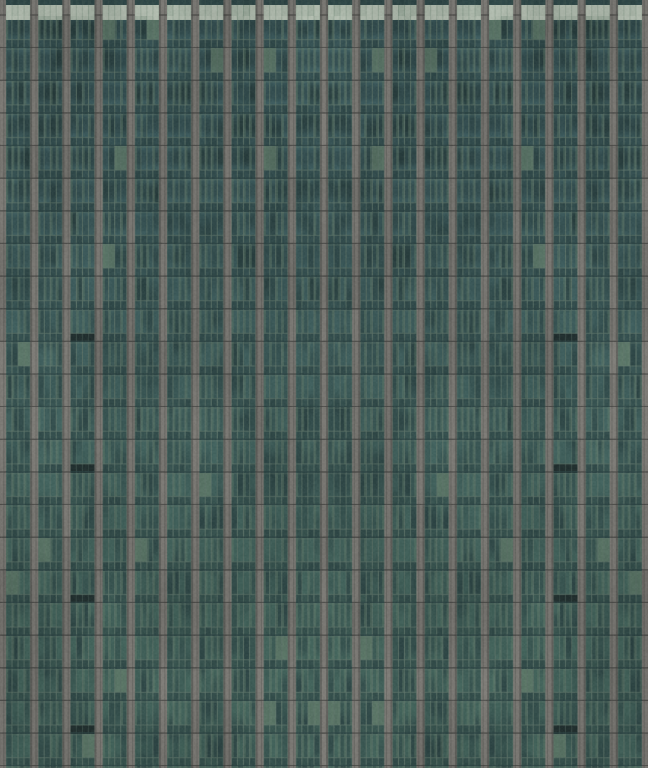
This texture is drawn by a WebGL 2 fragment shader. Its source:

```glsl
#version 300 es
precision highp float;
// Office tower facade: stone piers between bays of teal glass, mirrored about
// the centre line. Each bay and storey is one cell holding four panes over a
// dark spandrel; hashes vary panes, blinds and stone, noise adds weathering.

uniform vec2 u_resolution;
out vec4 fragColor;

// Layout, as fractions of the canvas
const float BAY = 0.0497;
const float STOREY = 0.0425;
const float FIRST_JOINT = 0.002;
const vec2 ROOF_STRIP = vec2(0.974, 0.9935);

// Layout, as fractions of one cell or pane
const float PIER_HALF = 0.125;
const float PANES = 4.0;
const float MULLION_HALF = 0.10;
const float SPANDREL_TOP = 0.27;

// Colours
const vec3 GLASS_DARK = vec3(0.175, 0.265, 0.265);
const vec3 GLASS_BLUE = vec3(0.225, 0.335, 0.345);
const vec3 GLASS_GREEN = vec3(0.245, 0.360, 0.330);
const vec3 BLIND = vec3(0.370, 0.470, 0.405);
const vec3 MULLION = vec3(0.355, 0.440, 0.400);
const vec3 LOUVRE = vec3(0.120, 0.165, 0.165);
const vec3 STONE = vec3(0.455, 0.448, 0.430);
const vec3 STONE_SHADE = vec3(0.340, 0.345, 0.330);
const vec3 JOINT = vec3(0.270, 0.270, 0.260);
const vec3 ROOF_PALE = vec3(0.690, 0.730, 0.680);

float hash(vec2 p) {
    vec3 q = fract(vec3(p.xyx) * 0.1031);
    q += dot(q, q.yzx + 33.33);
    return fract((q.x + q.y) * q.z);
}

float noise(vec2 p) {
    vec2 i = floor(p), f = fract(p);
    f = f * f * (3.0 - 2.0 * f);
    return mix(mix(hash(i), hash(i + vec2(1, 0)), f.x),
               mix(hash(i + vec2(0, 1)), hash(i + vec2(1, 1)), f.x), f.y);
}

// Coverage of the interval a..b, filtered over a pixel of width w
float band(float x, float a, float b, float w) {
    return clamp((x - a) / w + 0.5, 0.0, 1.0) - clamp((x - b) / w + 0.5, 0.0, 1.0);
}

vec3 glazing(vec2 cell, vec2 local, vec2 uv, vec2 px) {
    float s = (local.x - PIER_HALF) / (1.0 - 2.0 * PIER_HALF) * PANES;
    float paneWidth = px.x * PANES / (1.0 - 2.0 * PIER_HALF);
    float pane = floor(s), f = fract(s);
    vec2 id = vec2(cell.x * PANES + pane, cell.y);
    float paneTone = hash(id + 7.0), bayTone = hash(cell + 41.0);

    // Reflections: bluer near the top, greener below, with soft dark blots
    vec3 glass = mix(GLASS_GREEN, GLASS_BLUE, smoothstep(0.1, 0.85, uv.y));
    float blot = noise(vec2(id.x * 0.9, uv.y / STOREY * 1.6));
    float depth = 0.45 * blot + 0.3 * paneTone + 0.25 * bayTone;
    vec3 col = mix(glass * 1.08, GLASS_DARK, smoothstep(0.25, 0.9, depth));
    float upper = smoothstep(0.55, 0.8, uv.y);
    float core = smoothstep(0.3, 0.55, local.y) * (1.0 - smoothstep(0.75, 1.0, local.y));
    col *= 1.0 - 0.14 * upper * core;

    // Narrow curtain edges and a few drawn blinds, more of them low down
    float curtain = step(0.45, hash(id + 19.0));
    col = mix(col, BLIND, 0.45 * curtain * band(f, 0.62, 1.0, paneWidth));
    float pairId = floor(pane * 0.5);
    float drawn = step(mix(0.955, 0.985, uv.y), hash(vec2(cell.x * 2.0 + pairId, cell.y) + 83.0));
    col = mix(col, BLIND, 0.8 * drawn);

    // Spandrel row, with louvres stacked in one bay
    vec3 panel = mix(GLASS_DARK, glass, 0.15 + 0.45 * hash(id + 61.0) + 0.2 * bayTone);
    float vent = step(abs(cell.x - 7.0), 0.5) * step(abs(mod(cell.y, 4.0) - 1.0), 0.5)
               * step(cell.y, 13.5);
    panel = mix(panel, LOUVRE, 0.85 * vent);
    col = mix(col, panel, band(local.y, -1.0, SPANDREL_TOP, px.y));

    // Frame lines
    float mullion = 1.0 - band(f, MULLION_HALF, 1.0 - MULLION_HALF, paneWidth);
    col = mix(col, MULLION, mullion * (0.55 + 0.3 * hash(id + 5.0)) * (1.0 - 0.6 * vent));
    float transom = band(local.y, SPANDREL_TOP - 0.02, SPANDREL_TOP + 0.02, px.y);
    col = mix(col, MULLION, 0.55 * transom);
    col = mix(col, GLASS_DARK, 0.7 * band(local.y, 0.0, 0.05, px.y));
    col = mix(col, MULLION, 0.35 * band(local.y, 0.95, 1.0, px.y));

    // Roof strip of pale panels below a dark coping
    float strip = band(uv.y, ROOF_STRIP.x, ROOF_STRIP.y, px.y * STOREY);
    vec3 pale = mix(ROOF_PALE, BLIND, 0.35 * paneTone * bayTone + 0.22 * mullion);
    col = mix(col, GLASS_DARK, step(ROOF_STRIP.y, uv.y) * 0.8);
    return mix(col, pale, strip);
}

vec3 pier(float offset, vec2 cell, float v, vec2 px) {
    float id = floor(cell.x + 0.5);
    float tone = hash(vec2(id, cell.y) + 131.0);
    vec3 col = STONE * (0.94 + 0.12 * tone);
    // Shaded return on one side, groove beside the raised face
    col = mix(col, STONE_SHADE, 0.75 * band(offset, 0.065, 0.2, px.x));
    col = mix(col, STONE_SHADE, 0.45 * band(offset, -0.075, -0.04, px.x));
    col = mix(col, STONE * 1.05, 0.6 * band(offset, -0.03, 0.04, px.x));
    return mix(col, JOINT, 0.75 * band(v, 0.0, 0.045, px.y));
}

void main() {
    vec2 uv = gl_FragCoord.xy / u_resolution;
    vec2 grid = vec2(abs(uv.x - 0.5) / BAY, (uv.y - FIRST_JOINT) / STOREY);
    vec2 px = 1.0 / (u_resolution * vec2(BAY, STOREY));
    vec2 cell = floor(grid), local = fract(grid);

    float offset = local.x - step(0.5, local.x);
    float stone = band(offset, -PIER_HALF, PIER_HALF, px.x);
    vec3 glass = glazing(cell, local, uv, px);
    vec3 col = mix(glass, pier(offset, vec2(grid.x, cell.y), local.y, px), stone);

    // Weathering and fine grain
    col *= 0.95 + 0.10 * noise(grid * vec2(0.6, 0.4) + 11.0);
    col += 0.03 * (noise(uv * vec2(430.0, 510.0)) - 0.5);
    fragColor = vec4(col, 1.0);
}
```
